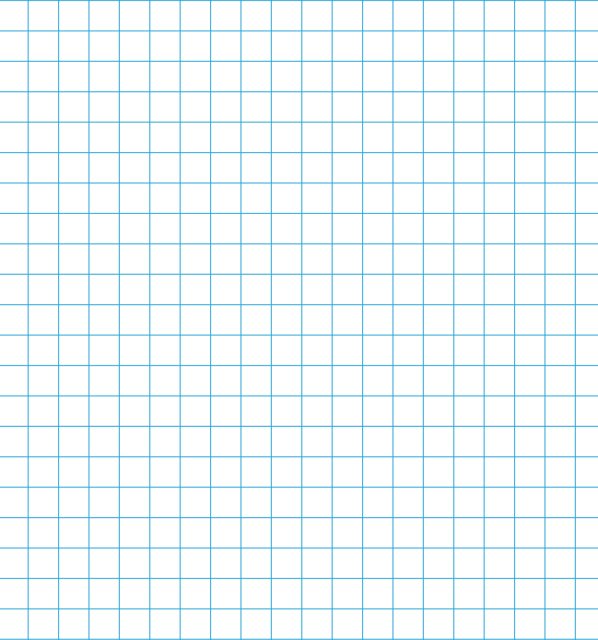
Reproduce this pattern procedurally as a Shadertoy shader.

```glsl
// Square graph paper: thin sky-blue rules on a white sheet.

const vec3 PAPER_COLOR = vec3(1.0);
const vec3 RULE_COLOR = vec3(0.16, 0.65, 0.85);

// All lengths are fractions of the canvas height.
const vec2 GRID_PITCH = vec2(0.04750, 0.04753);
const vec2 GRID_ORIGIN = vec2(0.0440, 0.0011);
const float RULE_WIDTH = 0.00156;
const float FILTER_PIXELS = 1.2;

// Signed offset from the nearest rule, on each axis.
vec2 offsetToRule(vec2 p, vec2 origin, vec2 pitch) {
    vec2 cell = (p - origin) / pitch;
    return (fract(cell + 0.5) - 0.5) * pitch;
}

// Fraction of a box filter that a rule covers, on each axis.
vec2 ruleCoverage(vec2 offset, float width, float filterSize) {
    vec2 low = max(offset - 0.5 * filterSize, vec2(-0.5 * width));
    vec2 high = min(offset + 0.5 * filterSize, vec2(0.5 * width));
    return max(high - low, 0.0) / filterSize;
}

// Joins two coverages so that crossings do not double up.
float unionCoverage(vec2 coverage) {
    return 1.0 - (1.0 - coverage.x) * (1.0 - coverage.y);
}

void mainImage(out vec4 fragColor, in vec2 fragCoord) {
    vec2 p = fragCoord / iResolution.y;
    float filterSize = FILTER_PIXELS / iResolution.y;

    // Vertical rules come from x, horizontal rules from y.
    vec2 offset = offsetToRule(p, GRID_ORIGIN, GRID_PITCH);
    float ink = unionCoverage(ruleCoverage(offset, RULE_WIDTH, filterSize));

    fragColor = vec4(mix(PAPER_COLOR, RULE_COLOR, ink), 1.0);
}
```
